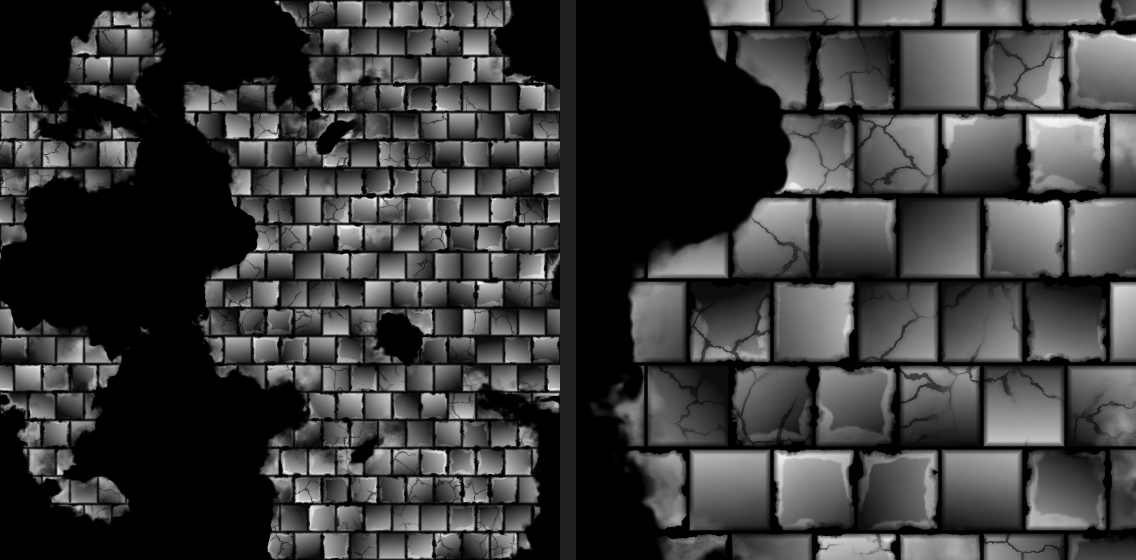
Left, the full canvas; right, a detail of the centre.
Write a Shadertoy shader that draws this texture map.

```glsl
// Worn wall of 20 by 20 staggered square stones, each a randomly tilted grey ramp.
// Chipped joints and Voronoi cracks age the stones; periodic fractal noise
// eats ragged black holes through the wall, with smoky fringes around them.

#define TILES 20.0          // stones across and down
#define JOINT 0.022         // half joint width, in stones
#define CHIP 0.07           // depth of chipped rims, in stones
#define TILT 0.62           // strength of the grey ramps
#define CRACK_SHARE 0.38    // share of cracked stones
#define CRACK_WIDTH 0.045   // crack width, in crack cells
#define CRACK_CELLS 32.0    // crack cells across
#define HOLE_CELLS 5.0      // coarse hole noise cells across
#define HOLE_LEVEL 0.05     // higher leaves fewer holes
#define FRINGE 0.075        // reach of the smoky fringe

float hash(vec2 p) {
    return fract(sin(dot(p, vec2(127.1, 311.7))) * 43758.55);
}

// Value noise that wraps after a whole number of cells.
float noise(vec2 p, float period) {
    vec2 i = floor(p), f = fract(p);
    f = f * f * (3.0 - 2.0 * f);
    vec2 a = mod(i, period), b = mod(i + 1.0, period);
    float seed = period * 0.37;
    return mix(mix(hash(a + seed), hash(vec2(b.x, a.y) + seed), f.x),
               mix(hash(vec2(a.x, b.y) + seed), hash(b + seed), f.x), f.y);
}

float fbm(vec2 uv, float cells) {
    float sum = 0.0, amp = 0.5;
    for (int i = 0; i < 6; i++) {
        sum += amp * noise(uv * cells, cells);
        cells *= 2.0;
        amp *= 0.5;
    }
    return sum;
}

// Gap between the two nearest Voronoi points: zero on the cell borders.
float crackGap(vec2 p, float period) {
    vec2 cell = floor(p);
    float near1 = 9.0, near2 = 9.0;
    for (int y = -1; y <= 1; y++)
    for (int x = -1; x <= 1; x++) {
        vec2 c = cell + vec2(x, y);
        vec2 w = mod(c, period);
        vec2 point = c + vec2(hash(w + 3.7), hash(w + 9.2));
        float d = length(point - p);
        near2 = min(near2, max(near1, d));
        near1 = min(near1, d);
    }
    return near2 - near1;
}

// Hole field balanced around zero by subtracting a half-shifted copy.
float holeField(vec2 uv) {
    vec2 warp = vec2(fbm(uv, 7.0), fbm(uv + 0.31, 9.0)) - 0.5;
    vec2 p = uv + 0.09 * warp;
    return 0.7 * (fbm(p, HOLE_CELLS) - fbm(p + 0.5, HOLE_CELLS));
}

void mainImage(out vec4 fragColor, in vec2 fragCoord) {
    vec2 uv = fragCoord / iResolution.xy;
    float aa = TILES / min(iResolution.x, iResolution.y);

    // Staggered layout: every other row moves by half a stone.
    vec2 grid = uv * TILES;
    float row = floor(grid.y);
    grid.x += 0.5 * (1.0 - mod(row, 2.0));
    vec2 id = vec2(mod(floor(grid.x), TILES), row);
    vec2 q = fract(grid) - 0.5;

    // Grey ramp of each stone, tilted mostly up or down.
    float angle = 6.2832 * hash(id + 1.3);
    vec2 slope = vec2(0.65 * cos(angle), sin(angle));
    float lum = mix(0.24, 0.56, hash(id + 5.1)) + TILT * dot(q, slope);
    float cloud = fbm(uv, 34.0);
    float grit = fbm(uv + 0.17, 90.0);
    lum += 0.08 * (cloud - 0.5);

    // Rounded edge, pale broken rim and chipped dark joint.
    float wear = smoothstep(0.15, 0.8, hash(id + 8.6));
    float radius = 0.06 * wear;
    vec2 corner = abs(q) - 0.5 + radius;
    float edge = radius - length(max(corner, 0.0)) - min(max(corner.x, corner.y), 0.0);
    float rim = 1.0 - smoothstep(0.01, 0.06, edge - 0.5 * (cloud - 0.38));
    lum += 0.2 * wear * rim * (0.35 + grit);
    float joint = JOINT + CHIP * wear * smoothstep(0.42, 0.75, grit);
    float stone = smoothstep(-aa, aa, edge - joint);
    lum *= mix(0.45, 1.0, smoothstep(0.0, 0.07, edge - joint));

    // Thin branching cracks on some stones.
    vec2 bend = 0.6 * (vec2(cloud, grit) - 0.5);
    float gap = crackGap(uv * CRACK_CELLS + bend, CRACK_CELLS);
    float soft = aa * CRACK_CELLS / TILES;
    float line = 1.0 - smoothstep(CRACK_WIDTH - soft, CRACK_WIDTH + soft, gap);
    float shade = 1.0 - smoothstep(0.0, 0.22, gap);
    float cracked = step(hash(id + 12.4), CRACK_SHARE);
    lum *= 1.0 - cracked * (0.45 * line + 0.15 * shade) * smoothstep(0.3, 0.6, cloud);

    // Smoky fringe, then the black holes themselves.
    float hole = holeField(uv) - HOLE_LEVEL;
    float fringe = smoothstep(-FRINGE, 0.0, hole);
    float smoke = smoothstep(0.25, 0.75, cloud);
    lum = mix(lum, 0.9 * smoke + 0.25 * (grit - 0.5), 0.65 * fringe);
    float solid = 1.0 - smoothstep(-0.02, 0.006, hole);

    float grey = clamp(lum, 0.05, 0.95) * stone * solid;
    fragColor = vec4(vec3(grey), 1.0);
}
```
